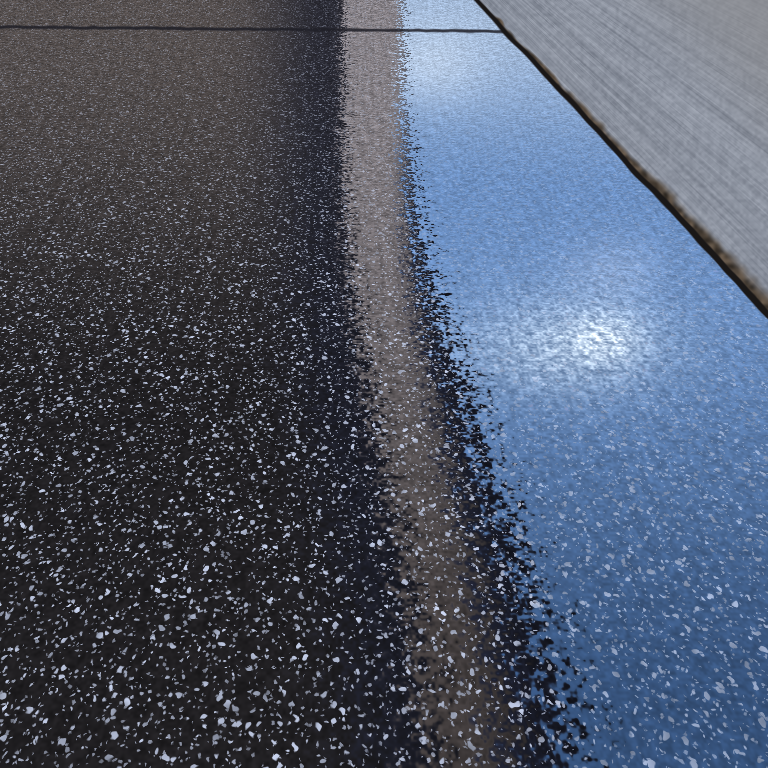
Write a Shadertoy shader that draws this texture.

```glsl
// Glossy flake-speckled floor in perspective, reflecting a dark wall, a pale post and a sunny sky.

const float HORIZON = 0.35;        // height of the vanishing line above the top edge
const float DEPTH_STRETCH = 1.2;   // foreshortening of the floor
const float FLAKE_DENSITY = 92.0;  // flake cells per floor unit
const float FLAKE_SHARE = 0.52;    // share of cells that hold a flake
const float RIPPLE = 0.062;        // wobble of the reflected edges
const float SEAM_WIDTH = 0.0019;
const vec2 SUN = vec2(0.79, 0.44);
const vec2 VANISH = vec2(0.34, -0.30);
const vec3 FLAKE_COLOR = vec3(0.74, 0.78, 0.88);
const vec3 WALL_FAR = vec3(0.33, 0.305, 0.30);
const vec3 WALL_NEAR = vec3(0.125, 0.12, 0.13);
const vec3 POST_FAR = vec3(0.52, 0.50, 0.52);
const vec3 POST_NEAR = vec3(0.25, 0.23, 0.23);
const vec3 FRINGE = vec3(0.10, 0.11, 0.16);
const vec3 SKY_FAR = vec3(0.64, 0.73, 0.85);
const vec3 SKY_MID = vec3(0.42, 0.56, 0.76);
const vec3 SKY_NEAR = vec3(0.21, 0.32, 0.48);
const vec3 CONCRETE = vec3(0.55, 0.575, 0.625);
const vec3 SOIL = vec3(0.30, 0.26, 0.22);

float hash(vec2 p) {
    return fract(sin(dot(p, vec2(127.1, 311.7))) * 43758.545);
}

vec2 hash2(vec2 p) {
    return vec2(hash(p), hash(p + 57.3));
}

float noise(vec2 p) {
    vec2 i = floor(p), f = fract(p);
    f = f * f * (3.0 - 2.0 * f);
    return mix(mix(hash(i), hash(i + vec2(1, 0)), f.x),
               mix(hash(i + vec2(0, 1)), hash(i + vec2(1, 1)), f.x), f.y);
}

// Coverage by irregular chips scattered over a jittered grid
float flakes(vec2 p, float blur) {
    p += 0.35 * (vec2(noise(p * 2.7), noise(p * 2.7 + 31.0)) - 0.5);
    vec2 cell = floor(p);
    float cover = 0.0;
    for (int j = -1; j <= 1; j++)
    for (int i = -1; i <= 1; i++) {
        vec2 id = cell + vec2(i, j);
        vec2 d = p - id - hash2(id);
        float size = hash(id + 13.7);
        float radius = 0.13 + 0.25 * size * size;
        float angle = 6.283 * hash(id + 91.1);
        d = mat2(cos(angle), -sin(angle), sin(angle), cos(angle)) * d;
        float dist = length(d * vec2(1.0, 1.35)) - radius;
        float present = step(hash(id + 37.9), FLAKE_SHARE);
        cover = max(cover, present * (1.0 - smoothstep(-blur, blur, dist)));
    }
    return cover;
}

float glow(vec2 p, vec2 center, vec2 size) {
    vec2 d = (p - center) / size;
    return exp(-dot(d, d));
}

vec3 concrete(vec2 p, float gap) {
    vec2 d = p - VANISH;
    float angle = atan(d.y, d.x), r = length(d);
    float streak = noise(vec2(angle * 230.0, r * 5.0)) + 0.8 * noise(vec2(angle * 520.0, r * 14.0)) - 0.9;
    vec3 c = CONCRETE + 0.08 * streak + 0.04 * (noise(p * 9.0) - 0.5);
    c += 0.07 * (noise(p * 260.0) - 0.5);
    c = mix(c, vec3(0.56, 0.56, 0.57), 0.6 * smoothstep(0.14, 0.36, gap));
    float rim = 0.004 + 0.06 * p.y;
    float soil = 1.0 - smoothstep(0.4 * rim, 1.3 * rim, gap + 0.008 * (noise(p * 75.0) - 0.5));
    return mix(c, SOIL * (0.6 + 0.8 * noise(p * 150.0)), soil);
}

void mainImage(out vec4 fragColor, in vec2 fragCoord) {
    vec2 p = fragCoord / iResolution.xy;
    p.y = 1.0 - p.y;                       // y now runs towards the viewer
    float px = 1.0 / iResolution.y;
    float near = p.y + HORIZON;
    vec2 plane = FLAKE_DENSITY * vec2(p.x - 0.45, DEPTH_STRETCH) / near;

    // Reflections wobble on the uneven coating
    float bump = noise(plane * 1.6) + 0.8 * noise(plane * 3.3 + 7.0) - 0.9;
    float wobble = bump * RIPPLE * (0.2 + p.y);
    float x = p.x + wobble;
    float postLeft = 0.447 + 0.11 * smoothstep(0.2, 1.05, p.y);
    float postRight = 0.523 + 0.14 * smoothstep(0.2, 1.1, p.y);
    float skyLeft = 0.522 + 0.22 * smoothstep(0.1, 1.1, p.y);
    float soft = 0.006 + 0.022 * p.y;

    // Dark wall, darkest beside the post
    vec3 wall = mix(WALL_FAR, WALL_NEAR, smoothstep(0.0, 0.55, p.y));
    float shade = exp(-pow((x - postLeft + 0.02) / 0.08, 2.0));
    wall = mix(wall, FRINGE, 0.75 * shade);
    wall *= 1.0 + 0.35 * bump;

    // Sky with clouds and the sun
    vec3 sky = mix(SKY_FAR, SKY_MID, smoothstep(0.02, 0.26, p.y));
    sky = mix(sky, SKY_NEAR, smoothstep(0.32, 0.95, p.y));
    sky += vec3(0.12, 0.10, 0.07) * glow(p, vec2(0.56, 0.09), vec2(0.07, 0.05));
    sky += vec3(0.09, 0.07, 0.05) * glow(p, vec2(0.80, 0.35), vec2(0.06, 0.04));
    float sparkle = 0.75 + 0.7 * bump;
    sky += vec3(0.30, 0.25, 0.16) * sparkle * glow(p, vec2(0.735, 0.45), vec2(0.13, 0.065));
    sky += vec3(0.26, 0.22, 0.15) * sparkle * glow(p, SUN, vec2(0.045, 0.032));
    sky *= 1.0 + 0.20 * bump;

    vec3 post = mix(POST_FAR, POST_NEAR, smoothstep(0.0, 0.95, p.y)) * (1.0 + 0.35 * bump);
    vec3 color = mix(wall, post, smoothstep(-soft, soft, x - postLeft));
    vec3 fringe = FRINGE * (1.0 + 0.6 * bump);
    color = mix(color, fringe, smoothstep(-soft, soft, x - postRight));
    float skyMask = smoothstep(-soft, soft, p.x + 1.5 * wobble - skyLeft);
    color = mix(color, sky, skyMask);

    // Flakes in two sizes, fading with distance
    float blur = clamp(0.8 * px * FLAKE_DENSITY / near, 0.09, 0.25);
    float chips = max(flakes(plane, blur), 0.75 * flakes(plane * 1.7 + 19.0, blur * 1.4));
    float strength = mix(0.40, 0.92, smoothstep(0.0, 0.45, p.y));
    strength *= mix(1.0, mix(0.40, 0.75, smoothstep(0.2, 0.8, p.y)), skyMask);
    vec3 chipColor = FLAKE_COLOR * (0.72 + 0.45 * noise(plane * 0.9 + 4.0));
    color = mix(color, max(chipColor, color), chips * strength);

    // Joint across the far end
    float seam = abs(p.y - 0.035 - 0.009 * p.x + 0.0015 * (noise(p * 90.0) - 0.5));
    color = mix(color, vec3(0.12, 0.12, 0.15), 0.85 * (1.0 - smoothstep(SEAM_WIDTH - px, SEAM_WIDTH + px, seam)));

    // Concrete slab with a dark gap along its edge
    float gap = p.x - (0.62 + 0.93 * p.y) + 0.004 * (noise(p * 40.0) - 0.5);
    float gapWidth = 0.003 + 0.006 * p.y;
    color = mix(color, concrete(p, gap), smoothstep(-px, px, gap));
    color = mix(color, vec3(0.10, 0.09, 0.09), 1.0 - smoothstep(gapWidth - px, gapWidth + 2.0 * px, abs(gap)));

    fragColor = vec4(clamp(color, 0.0, 1.0), 1.0);
}
```
